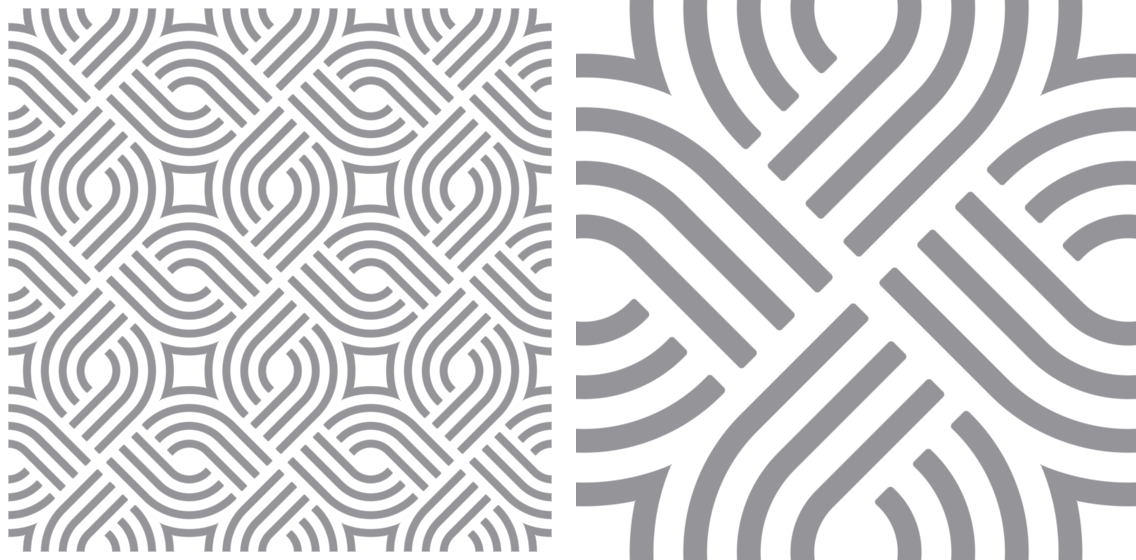
Left: the whole. Right: its middle third, enlarged.
Reproduce this pattern procedurally as a WebGL 1 fragment shader.

```glsl
precision highp float;

uniform vec2 u_resolution;

const vec3 PAPER = vec3(1.0);
const vec3 INK = vec3(0.58, 0.58, 0.60);

// Canvas units
const float PERIOD = 0.3242;
const float FRAME_HALF = 0.485;

// Units of one repeat
const float ARCH_SHIFT = 0.040;
const float INNER_RADIUS = 0.1385;
const float LINE_SPACING = 0.0984;
const float LINE_HALF = 0.0218;
const float STRAND_START = 0.032;
const float ARCH_CUT = 0.311;
const float ARCH_SPLIT = 0.280;
const float END_ROUNDING = 0.007;

const float DIAG = 0.70710678;

// Turns any quarter of the cell onto the one facing +x
vec2 foldQuarter(vec2 p) {
  if (abs(p.y) > abs(p.x)) p = vec2(p.y, -p.x);
  return p.x < 0.0 ? -p : p;
}

// Three parallel lines, plus a fourth that borders the squares
float lineDistance(float radius) {
  float index = clamp(floor((radius - INNER_RADIUS) / LINE_SPACING + 0.5), 0.0, 3.0);
  return abs(radius - INNER_RADIUS - index * LINE_SPACING) - LINE_HALF;
}

// Intersection of two distances with softened corners
float roundedMax(float a, float b) {
  vec2 d = vec2(a, b) + END_ROUNDING;
  return min(max(d.x, d.y), 0.0) + length(max(d, 0.0)) - END_ROUNDING;
}

// Interlaced strands around a crossing at the cell centre, y pointing down
float weaveDistance(vec2 cell) {
  vec2 p = foldQuarter(cell);
  float along = (p.x + p.y) * DIAG;
  float across = (p.x - p.y) * DIAG;

  // Short arch that passes under the strand
  if (p.y < 0.0 && across > ARCH_SPLIT) {
    float radius = length(p - vec2(0.5, ARCH_SHIFT));
    return roundedMax(lineDistance(radius), ARCH_CUT - across);
  }

  // Long arch that runs out into a straight diagonal strand
  vec2 q = p - vec2(0.5, -ARCH_SHIFT);
  float radius = q.x + q.y < 0.0 ? (q.y - q.x) * DIAG : length(q);
  return roundedMax(lineDistance(radius), STRAND_START - along);
}

void main() {
  float size = min(u_resolution.x, u_resolution.y);
  vec2 pos = (gl_FragCoord.xy - 0.5 * u_resolution) / size;
  pos.y = -pos.y;

  vec2 cell = fract(pos / PERIOD + 0.5) - 0.5;
  float weave = weaveDistance(cell) * PERIOD;
  float frame = max(abs(pos.x), abs(pos.y)) - FRAME_HALF;

  float soft = 1.0 / size;
  float ink = 1.0 - smoothstep(-soft, soft, max(weave, frame));
  gl_FragColor = vec4(mix(PAPER, INK, ink), 1.0);
}
```
